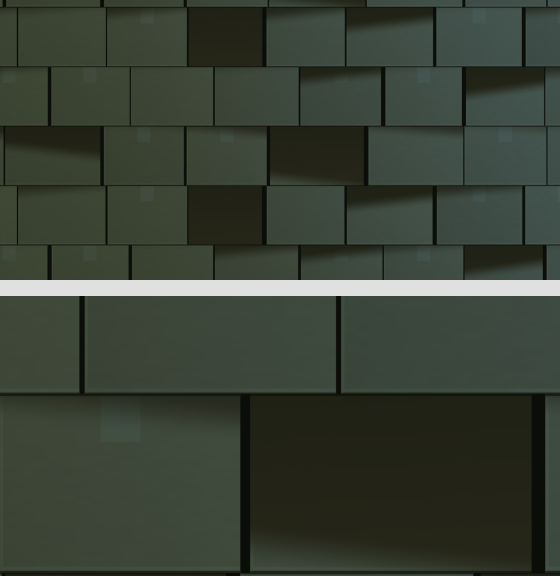
Top, the full canvas; bottom, a detail of the centre.
Give the GLSL for this pattern, as a Shadertoy shader.

```glsl
// A dim wall of stacked cardboard boxes, some pushed back into shadow.
// Three kinds of course repeat down the wall; each places its box edges by an
// even pitch plus a sine drift. Hashes vary the gaps, tone and recess depth.

#define ROW_HEIGHT 0.2122
#define TOP_OFFSET 0.026
#define GAP_MIN 0.002
#define GAP_MAX 0.009
#define SEAM_HALF 0.002
#define TAPE_HALF_WIDTH 0.0235
#define TAPE_LENGTH 0.057
#define TONE_VARIATION 0.07
#define GRAIN 0.025

const vec3 OLIVE = vec3(0.232, 0.262, 0.195);
const vec3 TEAL = vec3(0.252, 0.312, 0.290);
const vec3 SHADE = vec3(0.125, 0.125, 0.075);
const vec3 GAP = vec3(0.04, 0.05, 0.03);

// Per course: first edge, pitch, drift amount, drift frequency
const vec4 COURSE[3] = vec4[3](
    vec4(0.0625, 0.298, 0.021, 1.257),
    vec4(0.177, 0.296, -0.008, 1.257),
    vec4(0.0156, 0.323, 0.026, 1.571));

// Per course: deepest box, its recess, second recessed box, its recess
const vec4 RECESS[3] = vec4[3](
    vec4(2.0, 1.0, 4.0, 0.52),
    vec4(5.0, 0.6, 3.0, 0.42),
    vec4(3.0, 0.9, 0.0, 0.62));

float hash(vec2 p) {
    vec3 q = fract(vec3(p.xyx) * 0.1031);
    q += dot(q, q.yzx + 33.33);
    return fract((q.x + q.y) * q.z);
}

float noise(vec2 p) {
    vec2 c = floor(p), f = fract(p);
    f = f * f * (3.0 - 2.0 * f);
    return mix(mix(hash(c), hash(c + vec2(1, 0)), f.x),
               mix(hash(c + vec2(0, 1)), hash(c + vec2(1, 1)), f.x), f.y);
}

float edgeX(float i, vec4 course) {
    return course.x + course.y * i + course.z * sin(i * course.w);
}

float gapWidth(float i, float row) {
    float h = hash(vec2(i + 31.0, row + 17.0));
    return mix(GAP_MIN, GAP_MAX, h * h);
}

// Coverage of a band of the given half width
float band(float d, float halfWidth, float aa) {
    return 1.0 - smoothstep(halfWidth - aa, halfWidth + aa, abs(d));
}

float boxRecess(float i, float row, vec4 recess) {
    float slot = mod(i, 7.0);
    if (slot == recess.x) return recess.y;
    if (slot == recess.z) return recess.w;
    return 0.36 * hash(vec2(i + 5.0, row + 41.0));
}

void mainImage(out vec4 fragColor, in vec2 fragCoord) {
    vec2 p = fragCoord / iResolution.y;
    float aa = 0.8 / iResolution.y;

    // Locate the course and the box
    float rowPos = (1.0 - p.y - TOP_OFFSET) / ROW_HEIGHT;
    float row = floor(rowPos);
    float fromTop = fract(rowPos);
    int kind = int(mod(row, 3.0));
    vec4 course = COURSE[kind];
    float i = floor((p.x - course.x) / course.y);
    if (p.x < edgeX(i, course)) i -= 1.0;
    else if (p.x >= edgeX(i + 1.0, course)) i += 1.0;
    float left = edgeX(i, course), right = edgeX(i + 1.0, course);
    float across = (p.x - left) / (right - left);

    // Card face: cool light from the right, slight tone and grain changes
    float light = smoothstep(0.1, 1.0, p.x * iResolution.y / iResolution.x + 0.12 * (p.y - 0.5));
    vec3 color = mix(OLIVE, TEAL, light);
    color *= 1.0 + TONE_VARIATION * (hash(vec2(i + 11.0, row + 3.0)) - 0.5);
    color *= 1.0 + 0.05 * (across - 0.5) + 0.04 * (0.5 - fromTop);
    color *= 1.0 + GRAIN * (noise(p * vec2(60.0, 150.0)) - 0.5);

    // Tape flap hanging from the top centre of some boxes
    float pattern = mod(i + (kind == 1 ? 2.0 : 0.0), 4.0);
    float hasTape = (pattern == 1.0 || pattern == 2.0) ? 1.0 : 0.0;
    float tape = band(p.x - 0.5 * (left + right), TAPE_HALF_WIDTH, aa);
    tape *= 1.0 - smoothstep(-aa, aa, fromTop * ROW_HEIGHT - TAPE_LENGTH);
    color += hasTape * tape * vec3(0.012, 0.025, 0.035);

    // Slanted shadow cast on recessed boxes
    float depth = boxRecess(i, row, RECESS[kind]);
    float lean = kind == 2 ? 1.0 : -1.0;
    float reach = 1.2 * depth * depth + 0.5 * lean * depth * (across - 0.5) * (1.0 - 0.6 * depth);
    float shadow = 1.0 - smoothstep(reach - 0.16, reach + 0.1, fromTop);
    shadow *= smoothstep(0.0, 0.45, depth);
    color = mix(color, SHADE * (0.92 + 0.2 * fromTop), 0.92 * shadow);

    // Pale rims, then dark gaps beside and between the boxes
    float gapLeft = gapWidth(i, row), gapRight = gapWidth(i + 1.0, row);
    float rim = band(p.x - left - gapLeft - 0.002, 0.002, aa);
    rim = max(rim, band((1.0 - fromTop) * ROW_HEIGHT - 0.005, 0.002, aa));
    color *= 1.0 + 0.1 * rim * (1.0 - shadow);
    float gap = max(band(p.x - left, gapLeft, aa), band(p.x - right, gapRight, aa));
    float seam = band(min(fromTop, 1.0 - fromTop) * ROW_HEIGHT, SEAM_HALF, aa);
    color = mix(color, GAP, max(gap, 0.65 * seam));

    fragColor = vec4(color, 1.0);
}
```
